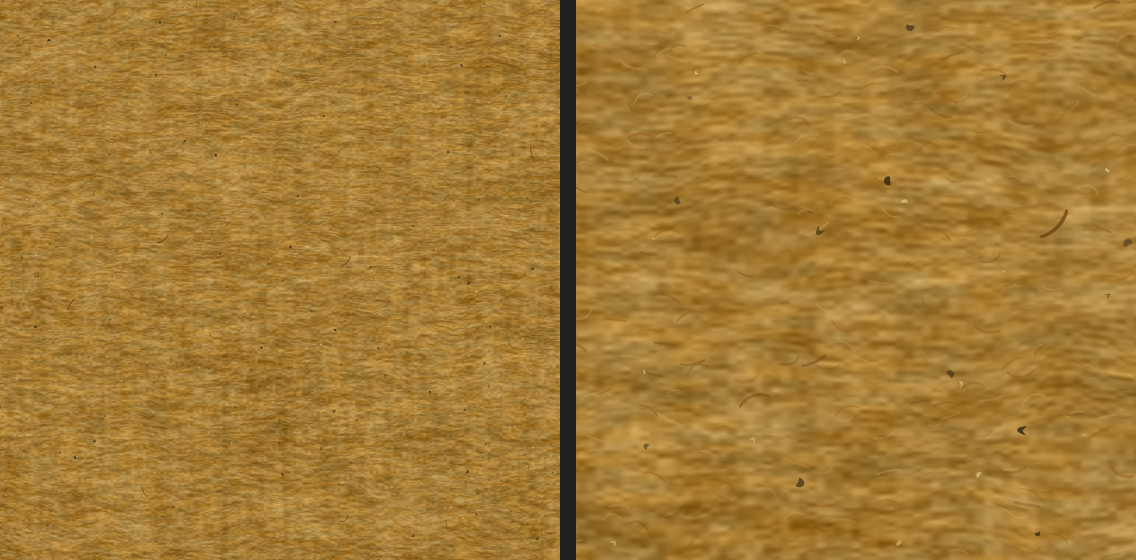
Left: the whole. Right: its middle third, enlarged.
Reproduce this texture procedurally as a WebGL 2 fragment shader.

```glsl
#version 300 es
precision highp float;

#define BASE_COLOR vec3(0.652, 0.492, 0.214)
#define MOTTLE 0.030
#define BROAD_STREAK 0.048
#define FINE_STREAK 0.075
#define GRAIN 0.068
#define WARMTH vec3(0.020, -0.003, -0.032)
#define RIB_SPACING 0.109
#define RIB_DEPTH 0.030

uniform vec2 u_resolution;
out vec4 fragColor;

float hash(vec2 p) {
    return fract(sin(dot(p, vec2(127.1, 311.7))) * 43758.5453);
}

// Smooth value noise in the range -1 to 1
float noise(vec2 p) {
    vec2 cell = floor(p);
    vec2 f = fract(p);
    f = f * f * (3.0 - 2.0 * f);
    float low = mix(hash(cell), hash(cell + vec2(1.0, 0.0)), f.x);
    float high = mix(hash(cell + vec2(0.0, 1.0)), hash(cell + vec2(1.0)), f.x);
    return 2.0 * mix(low, high, f.y) - 1.0;
}

// Coverage of scattered bent capsules; size holds half length and half width
float flecks(vec2 p, float cells, float share, vec2 size, float spread, float soft, float seed) {
    vec2 home = floor(p * cells);
    float cover = 0.0;
    for (int j = -1; j <= 1; j++) {
        for (int i = -1; i <= 1; i++) {
            vec2 cell = home + vec2(i, j);
            vec2 key = cell + seed * 17.3;
            if (hash(key) > share) continue;
            vec2 jitter = vec2(hash(key + 3.1), hash(key + 7.7));
            vec2 d = p - (cell + jitter) / cells;
            float angle = (hash(key + 11.9) - 0.5) * spread;
            float c = cos(angle), s = sin(angle);
            d = vec2(c * d.x + s * d.y, c * d.y - s * d.x);
            vec2 extent = size * mix(0.45, 1.1, hash(key + 19.3));
            float bend = hash(key + 23.7) - 0.5;
            d.y += bend * d.x * d.x / extent.x;
            float dist = length(vec2(max(abs(d.x) - extent.x, 0.0), d.y)) - extent.y;
            float strength = mix(0.4, 1.0, hash(key + 29.1));
            cover = max(cover, strength * (1.0 - smoothstep(-soft, soft, dist)));
        }
    }
    return cover;
}

void main() {
    vec2 p = gl_FragCoord.xy / u_resolution.y;
    float edge = 0.7 / u_resolution.y;

    // Pulp: layered noise stretched along the sheet
    vec2 q = p + vec2(0.0, 0.006 * noise(p * vec2(16.0, 24.0)));
    float tone = MOTTLE * noise(q * vec2(8.0, 20.0))
               + BROAD_STREAK * noise(q * vec2(24.0, 88.0) + 31.0)
               + FINE_STREAK * noise(q * vec2(62.0, 225.0) + 57.0)
               + GRAIN * noise(q * vec2(190.0, 390.0) + 83.0);

    // Faint upright ribs, broken into patches
    float ribX = (fract(p.x / RIB_SPACING + 0.83) - 0.5) * RIB_SPACING;
    float patchy = smoothstep(-0.1, 0.8, noise(p * vec2(9.0, 6.0) + 5.0));
    tone -= RIB_DEPTH * patchy * exp(-pow(ribX / 0.006, 2.0));

    vec3 color = BASE_COLOR + tone * vec3(1.0, 1.0, 0.92);
    color += WARMTH * noise(q * vec2(45.0, 130.0) + 101.0);

    // Short strands lying mostly along the sheet
    float pale = flecks(q, 55.0, 0.45, vec2(0.0065, 0.0007), 0.9, edge, 1.0);
    float rust = flecks(q, 42.0, 0.32, vec2(0.0075, 0.0008), 1.1, edge, 2.0);
    float brown = flecks(q, 42.0, 0.30, vec2(0.0070, 0.0008), 1.0, edge, 3.0);
    color = mix(color, vec3(0.78, 0.62, 0.33), 0.45 * pale);
    color = mix(color, vec3(0.60, 0.36, 0.08), 0.50 * rust);
    color = mix(color, vec3(0.44, 0.31, 0.10), 0.45 * brown);

    // Soft smudges and loose dark fibres at any angle
    float smudge = flecks(p, 13.0, 0.20, vec2(0.0040, 0.0040), 1.5, 0.004, 4.0);
    float fibre = flecks(p, 13.0, 0.20, vec2(0.0105, 0.0011), 6.28, edge, 5.0);
    color = mix(color, vec3(0.43, 0.33, 0.13), 0.45 * smudge);
    color = mix(color, vec3(0.42, 0.24, 0.05), 0.75 * fibre);

    // Dark specks and bright glints
    float speck = flecks(p, 18.0, 0.28, vec2(0.0010, 0.0019), 6.28, edge, 6.0);
    float glint = flecks(p, 24.0, 0.25, vec2(0.0009, 0.0009), 6.28, edge, 7.0);
    color = mix(color, vec3(0.18, 0.14, 0.07), 0.85 * speck);
    color = mix(color, vec3(0.90, 0.80, 0.56), 0.80 * glint);

    fragColor = vec4(color, 1.0);
}
```
